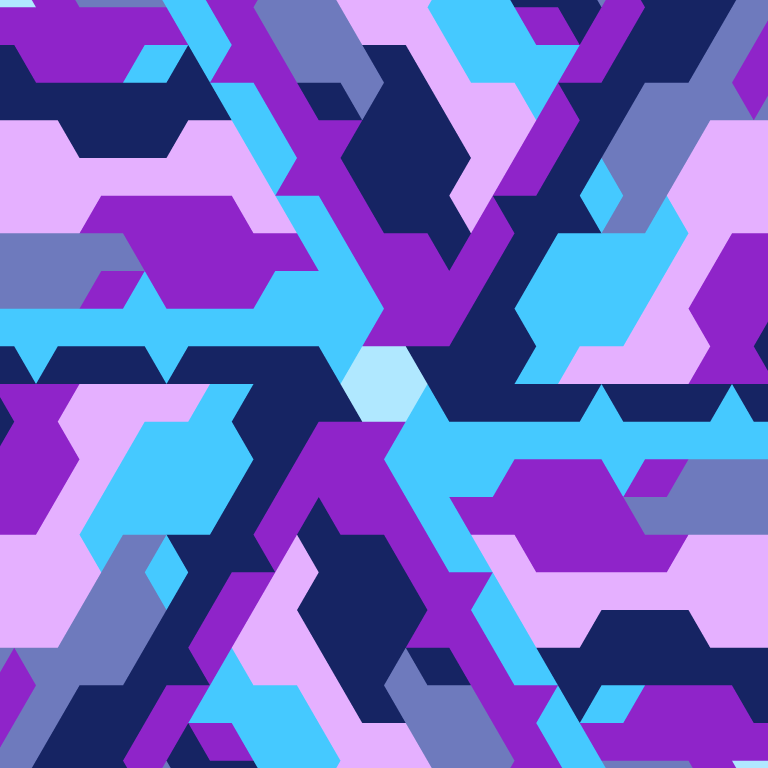
This pattern is drawn by a WebGL 2 fragment shader. Its source:

```glsl
#version 300 es
precision highp float;
// Flat-colour mosaic on a triangular lattice around a central hexagon.
// One 60 degree wedge is painted from lattice-aligned hexagonal boxes; the others
// are its rotations, each cycling purple, navy and cyan. Edges are supersampled.

uniform vec2 u_resolution;
out vec4 fragColor;

const int PURPLE = 0, NAVY = 1, CYAN = 2, PINK = 3, SLATE = 4, ICE = 5;
const float SIDE = 0.05664;   // triangle side, as a share of the canvas
const float FAR = 99.0;
const int SAMPLES = 4;        // per axis

vec3 palette(int id) {
    if (id == PURPLE) return vec3(0.56, 0.14, 0.79);
    if (id == NAVY)   return vec3(0.085, 0.14, 0.39);
    if (id == CYAN)   return vec3(0.27, 0.79, 1.00);
    if (id == PINK)   return vec3(0.90, 0.69, 1.00);
    if (id == SLATE)  return vec3(0.43, 0.48, 0.74);
    return vec3(0.69, 0.91, 1.00);
}

// Cartesian position to lattice axes at 0 and 60 degrees
vec2 toLattice(vec2 p) {
    float v = p.y * 2.0 / sqrt(3.0);
    return vec2(p.x - 0.5 * v, v) / SIDE;
}

bool within(float x, vec2 range) {
    return x >= range.x && x < range.y;
}

// Paints a region bounded along u, v and their sum w
void paint(inout int id, vec2 q, vec2 u, vec2 v, vec2 w, int ink) {
    if (within(q.x, u) && within(q.y, v) && within(q.x + q.y, w)) id = ink;
}

void paint(inout int id, vec2 q, vec2 u, vec2 v, int ink) {
    paint(id, q, u, v, vec2(0.0, FAR), ink);
}

// Notch in the spoke: half a cell in every third row, from the fourth on
bool isNotch(vec2 q) {
    bool notchRow = q.y > 3.0 && mod(floor(q.y), 3.0) == 1.0;
    return notchRow && q.x + fract(q.y) > 1.0;
}

int wedge(vec2 q) {
    int id = PINK;

    // Broad inner block and the slate band above it
    paint(id, q, vec2(2, 5), vec2(1, 5), vec2(0, 9), CYAN);
    paint(id, q, vec2(2, 4), vec2(0, 1), CYAN);
    paint(id, q, vec2(2, 4), vec2(4, 8), SLATE);
    paint(id, q, vec2(2, FAR), vec2(7, FAR), SLATE);

    // Dark spoke with its side branches
    paint(id, q, vec2(0, 3), vec2(0, 4), vec2(0, 4), NAVY);
    paint(id, q, vec2(0, 3), vec2(4, 8), vec2(0, 7), NAVY);
    paint(id, q, vec2(2, 3), vec2(4, 6), vec2(7, 8), CYAN);
    paint(id, q, vec2(0, 2), vec2(0, 8), NAVY);
    paint(id, q, vec2(0, 3), vec2(8, FAR), NAVY);
    paint(id, q, vec2(4, 5), vec2(7, FAR), vec2(12, FAR), PURPLE);

    // Notched spoke along the wedge edge
    if (within(q.x, vec2(0, 1)) && q.y >= 1.0 && !isNotch(q)) id = PURPLE;

    // Outer blocks
    paint(id, q, vec2(6, 9), vec2(0, 4), vec2(8, FAR), PURPLE);
    paint(id, q, vec2(7, 9), vec2(0, 7), PURPLE);
    paint(id, q, vec2(8, 9), vec2(0, 4), vec2(10, FAR), CYAN);
    paint(id, q, vec2(9, FAR), vec2(0, FAR), CYAN);
    paint(id, q, vec2(8, 9), vec2(0, 2), vec2(9, 10), NAVY);
    paint(id, q, vec2(10, FAR), vec2(0, 2), SLATE);
    paint(id, q, vec2(10, FAR), vec2(3, FAR), ICE);

    // Central hexagon
    paint(id, q, vec2(0, 1), vec2(0, 1), vec2(0, 1), ICE);
    return id;
}

// Turns the point into the first wedge and cycles the three main colours
vec3 mosaic(vec2 p) {
    vec2 q = toLattice(p);
    int turns = 0;
    for (int i = 0; i < 5; i++) {
        if (q.x >= 0.0 && q.y >= 0.0) break;
        q = vec2(q.x + q.y, -q.x);
        turns++;
    }
    int id = wedge(q);
    if (id < PINK) id = (id + 2 * turns) % 3;
    return palette(id);
}

void main() {
    float scale = min(u_resolution.x, u_resolution.y);
    vec3 colour = vec3(0.0);
    for (int j = 0; j < SAMPLES; j++) {
        for (int i = 0; i < SAMPLES; i++) {
            vec2 offset = (vec2(i, j) + 0.5) / float(SAMPLES) - 0.5;
            colour += mosaic((gl_FragCoord.xy + offset - 0.5 * u_resolution) / scale);
        }
    }
    fragColor = vec4(colour / float(SAMPLES * SAMPLES), 1.0);
}
```
